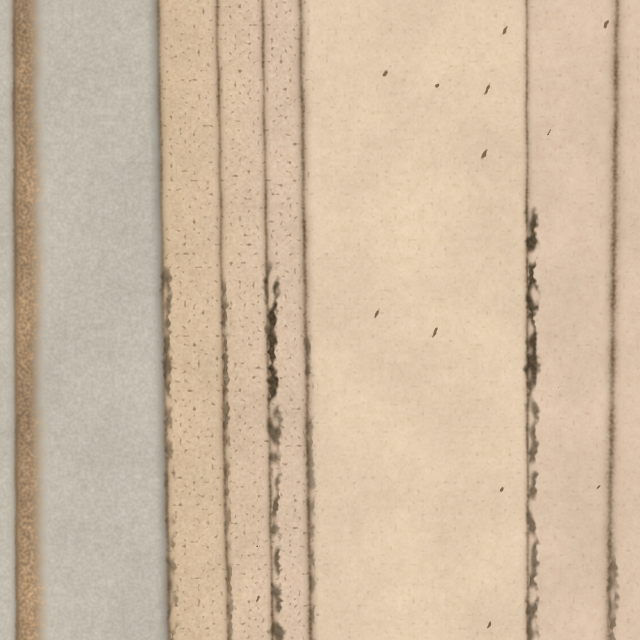
A Shadertoy shader for this texture:

```glsl
// Weathered cream and grey wall panels with dark vertical seams, mold and fine speckle.

const vec3 CREAM = vec3(0.885, 0.795, 0.685);
const vec3 TAN = vec3(0.835, 0.735, 0.610);
const vec3 PINK = vec3(0.850, 0.750, 0.655);
const vec3 GREY = vec3(0.755, 0.728, 0.675);
const vec3 RUST = vec3(0.625, 0.510, 0.385);
const vec3 GRIME = vec3(0.410, 0.315, 0.215);
const vec3 MOLD = vec3(0.235, 0.195, 0.135);

// Per seam: x at top, x at bottom, halo width, darkness.
const vec4 SEAMS[6] = vec4[6](
    vec4(0.021, 0.026, 0.0060, 0.75), vec4(0.247, 0.265, 0.0065, 0.75),
    vec4(0.339, 0.356, 0.0055, 0.78), vec4(0.410, 0.426, 0.0050, 0.82),
    vec4(0.469, 0.486, 0.0065, 0.88), vec4(0.823, 0.825, 0.0048, 0.85));
const vec4 LAST_SEAM = vec4(0.964, 0.951, 0.0085, 0.82);

// Per seam: mold start and end measured from the top, spread, strength.
const vec4 MOLDS[6] = vec4[6](
    vec4(2.00, 2.10, 0.001, 0.0), vec4(0.41, 0.60, 0.009, 0.62),
    vec4(0.43, 0.64, 0.006, 0.55), vec4(0.41, 0.60, 0.013, 1.0),
    vec4(0.50, 0.60, 0.007, 0.55), vec4(0.32, 0.57, 0.013, 0.95));
const vec4 LAST_MOLD = vec4(0.86, 0.96, 0.010, 0.55);

float hash(vec2 p) {
    vec3 q = fract(p.xyx * vec3(0.1031, 0.1030, 0.0973));
    q += dot(q, q.yzx + 33.33);
    return fract((q.x + q.y) * q.z);
}

vec2 gradient(vec2 cell) {
    float angle = 6.2832 * hash(cell);
    return vec2(cos(angle), sin(angle));
}

float noise(vec2 p) {
    vec2 i = floor(p), f = fract(p);
    vec2 u = f * f * f * (f * (f * 6.0 - 15.0) + 10.0);
    vec2 e = vec2(0.0, 1.0);
    float low = mix(dot(gradient(i), f), dot(gradient(i + e.yx), f - e.yx), u.x);
    float high = mix(dot(gradient(i + e), f - e), dot(gradient(i + 1.0), f - 1.0), u.x);
    return mix(low, high, u.y);
}

float fbm(vec2 p) {
    float sum = 0.0, amp = 0.6;
    for (int k = 0; k < 4; k++) {
        sum += amp * noise(p);
        p = p * 2.1 + 17.3;
        amp *= 0.6;
    }
    return sum;
}

float seamX(vec4 seam, float y) {
    return mix(seam.y, seam.x, y) + 0.002 * noise(vec2(y * 14.0, seam.x * 90.0));
}

// Soft halo and narrow core of one seam, broken up by grain.
float seamMask(vec2 p, vec4 seam, float grain) {
    float d = abs(p.x - seamX(seam, p.y)) / seam.z;
    float fade = 0.85 + 0.45 * noise(vec2(p.y * 18.0, seam.x * 70.0));
    float halo = exp(-d * d * 0.8) * (0.55 + 0.5 * grain);
    float core = exp(-d * d * 5.0);
    return clamp(seam.w * fade * (0.65 * halo + 0.45 * core), 0.0, 1.0);
}

// Ragged blotches that hang on the right side of a seam.
float moldMask(vec2 p, vec4 seam, vec4 mold) {
    float t = 1.0 - p.y;
    float reach = smoothstep(mold.x - 0.02, mold.x + 0.03, t);
    reach *= mix(1.0, 0.72, smoothstep(mold.y, mold.y + 0.05, t));
    float width = mold.z * (0.85 + 0.9 * noise(vec2(p.y * 27.0, seam.x * 50.0)));
    float d = abs(p.x - seamX(seam, p.y) - 0.55 * mold.z);
    float ragged = d + 0.006 * noise(p * 110.0);
    float body = 1.0 - smoothstep(0.35 * width, width, ragged);
    float patches = smoothstep(-0.28, 0.22, noise(p * vec2(65.0, 36.0)) + 0.5 * (reach - 0.75));
    return mold.w * reach * body * patches;
}

// Rare slanted specks, one candidate per cell.
float specks(vec2 p, float cells, float chance) {
    vec2 id = floor(p * cells), f = fract(p * cells);
    vec2 center = 0.25 + 0.5 * vec2(hash(id + 3.1), hash(id + 8.7));
    vec2 d = (f - center) / cells;
    d.x -= 0.4 * d.y;
    d.y *= mix(0.3, 1.0, hash(id + 5.9));
    float size = mix(0.0015, 0.0045, hash(id + 1.3));
    float shape = length(d) + 0.002 * noise(p * 160.0);
    return step(hash(id), chance) * (1.0 - smoothstep(0.4 * size, size, shape));
}

void mainImage(out vec4 fragColor, in vec2 fragCoord) {
    vec2 p = fragCoord / iResolution.xy;
    float grain = noise(p * 190.0) + 0.6 * noise(p * 95.0 + 40.0);
    float stain = fbm(p * 7.0);

    // Panels from left to right
    float greyEdge = seamX(SEAMS[1], p.y);
    float panelEnd = seamX(SEAMS[4], p.y);
    float panels = smoothstep(greyEdge - 0.003, greyEdge + 0.003, p.x);
    float wide = smoothstep(panelEnd, panelEnd + 0.02, p.x);
    float right = smoothstep(0.820, 0.828, p.x);
    vec3 color = mix(TAN, PINK, smoothstep(greyEdge, panelEnd, p.x));
    color = mix(color, mix(CREAM, PINK + 0.012, right), wide);
    color = mix(GREY, color, panels);
    color *= 1.0 - 0.16 * (1.0 - panels) * smoothstep(greyEdge - 0.022, greyEdge, p.x);

    // Rusty band beside the first seam
    float bandStart = seamX(SEAMS[0], p.y);
    float bandEnd = bandStart + 0.036 + 0.012 * stain + 0.008 * grain;
    float band = smoothstep(bandStart - 0.002, bandStart + 0.003, p.x);
    band *= 1.0 - smoothstep(bandEnd - 0.014, bandEnd + 0.014, p.x);
    color = mix(color, RUST * (1.0 + 0.25 * stain + 0.20 * grain), 0.9 * band);

    // Stains and grain
    color *= 1.0 + 0.07 * stain + mix(0.065, 0.030, wide) * grain;
    color += 0.025 * noise(p * 60.0 + 9.0) * vec3(0.6, 0.9, 1.2);
    float dusty = panels * mix(0.5, 0.12, wide);
    color = mix(color, GRIME, dusty * smoothstep(0.22, 0.65, noise(p * 140.0 + 71.0)));

    // Seams and mold
    float mold = moldMask(p, LAST_SEAM, LAST_MOLD);
    float dark = seamMask(p, LAST_SEAM, grain);
    for (int k = 0; k < 6; k++) {
        dark = max(dark, seamMask(p, SEAMS[k], grain));
        mold = max(mold, moldMask(p, SEAMS[k], MOLDS[k]));
    }
    color = mix(color, GRIME * 0.85, dark);
    color = mix(color, MOLD * (1.0 + 0.5 * grain), 0.88 * clamp(mold, 0.0, 1.0));
    color = mix(color, GRIME, 0.8 * panels * specks(p, 11.0, 0.10));

    fragColor = vec4(clamp(color, 0.0, 1.0), 1.0);
}
```
